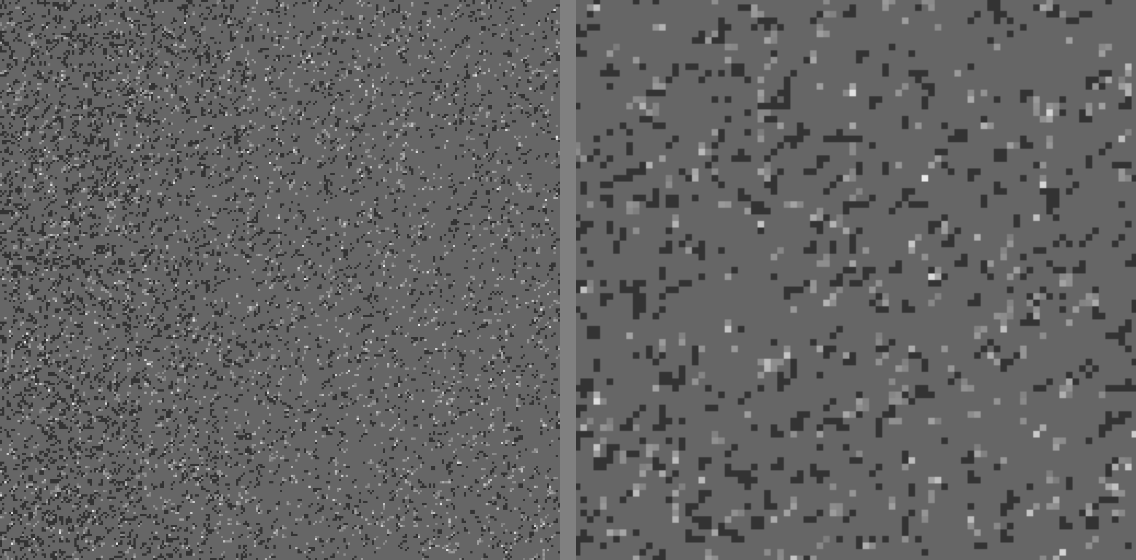
Left: the whole. Right: its middle third, enlarged.
This texture is drawn by a three.js fragment shader. Its source:

```glsl
// Draws grey speckled stone: flat mid grey with small dark clumps and pale flecks.
varying vec2 vUv;

float hash(vec2 p) {
  vec3 q = fract(p.xyx * 0.1031);
  q += dot(q, q.yzx + 33.33);
  return fract((q.x + q.y) * q.z);
}

// Random seeds that may spread into the neighbouring cells: 1 at a seed, less beside it.
float grain(vec2 cell, float density, float spread, float salt) {
  float strength = 0.0;
  for (int i = 0; i < 4; i++) {
    vec2 offset = vec2(mod(float(i), 2.0), floor(float(i) / 2.0));
    vec2 seed = cell - offset + salt;
    float seeded = step(hash(seed), density);
    float joined = i == 0 ? 1.0 : 0.7 * step(hash(seed + offset * 389.0 + 511.0), spread);
    strength = max(strength, seeded * joined);
  }
  return strength;
}

// Grey level of one cell
float stone(vec2 cell) {
  vec2 uv = cell / 256.0;

  // Dark grains crowd toward the left, with gentle uneven patches
  float patches = sin(uv.x * 19.0 + 2.0 * sin(uv.y * 13.0)) * sin(uv.y * 23.0 + uv.x * 9.0);
  float density = mix(0.135, 0.05, smoothstep(0.0, 0.6, uv.x)) * (1.0 + 0.2 * patches);
  float dark = step(0.1, grain(cell, density, 0.3, 17.0));

  // Pale flecks, a few of them much brighter
  float fleck = grain(cell, 0.035, 0.25, 1301.0);
  float glint = hash(cell + 2203.0);
  float pale = 0.53 + 0.14 * glint + 0.25 * pow(glint, 12.0);

  float grey = mix(0.40, 0.20, dark);
  return mix(grey, mix(0.40, pale, fleck), step(0.1, fleck));
}

void main() {
  // Blend neighbouring cells in a narrow band along their borders
  vec2 p = vUv * 256.0 - 0.5;
  vec2 cell = floor(p);
  vec2 blend = smoothstep(0.35, 0.65, fract(p));
  float lower = mix(stone(cell), stone(cell + vec2(1.0, 0.0)), blend.x);
  float upper = mix(stone(cell + vec2(0.0, 1.0)), stone(cell + 1.0), blend.x);
  gl_FragColor = vec4(vec3(mix(lower, upper, blend.y)), 1.0);
}
```
